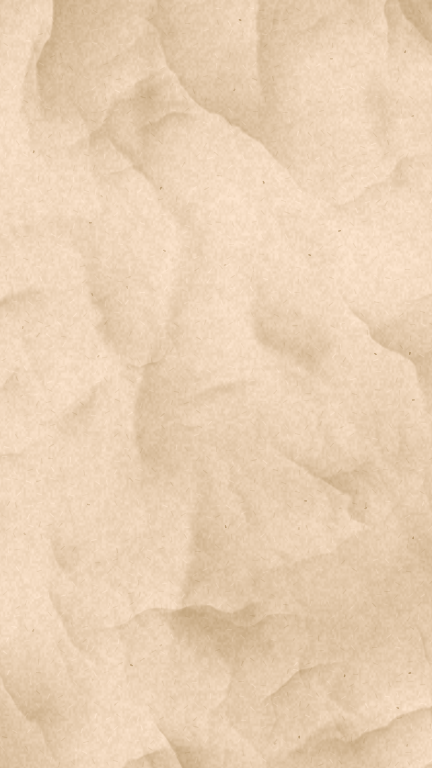
A WebGL 2 fragment shader for this texture:

```glsl
#version 300 es
precision highp float;
// Crumpled kraft paper: crisp one-sided folds, pulp grain and sparse flecks.

uniform vec2 u_resolution;
out vec4 fragColor;

// Lengths are fractions of the canvas width.
const vec3 SHADE_COLOR = vec3(0.780, 0.665, 0.515);
const vec3 LIGHT_COLOR = vec3(0.968, 0.872, 0.775);
const float BASE_TONE = 0.87;
const float BROAD_CONTRAST = 1.05;
const float GRAIN_CONTRAST = 0.37;
const vec4 FOLD_CELLS = vec4(0.46, 0.33, 0.21, 0.11);
const vec4 FOLD_CONTRAST = vec4(0.76, 0.46, 0.50, 0.26);
const float FIBRE_CELL = 0.026;
const float FIBRE_CONTRAST = 0.45;
const float SPECK_CELL = 0.080;
const float SPECK_CONTRAST = 0.9;

float hash(vec2 p) {
  vec3 q = fract(p.xyx * vec3(0.1031, 0.1030, 0.0973));
  q += dot(q, q.yzx + 33.33);
  return fract((q.x + q.y) * q.z);
}

vec2 hash2(vec2 p) {
  return vec2(hash(p + 17.3), hash(p + 71.9));
}

float noise(vec2 p) {
  vec2 i = floor(p), f = fract(p);
  f = f * f * (3.0 - 2.0 * f);
  float low = mix(hash(i), hash(i + vec2(1, 0)), f.x);
  float high = mix(hash(i + vec2(0, 1)), hash(i + vec2(1, 1)), f.x);
  return mix(low, high, f.y);
}

float fbm(vec2 p) {
  float sum = 0.0, weight = 0.53;
  for (int i = 0; i < 4; i++) {
    sum += weight * noise(p);
    p = mat2(1.6, 1.2, -1.2, 1.6) * p + 9.7;
    weight *= 0.5;
  }
  return sum;
}

vec2 jitter(vec2 p) {
  return vec2(noise(p + 3.1), noise(p + 47.2)) - 0.5;
}

// Bends straight folds into uneven, kinked ones.
vec2 crumple(vec2 p) {
  return p + 0.09 * jitter(p * 5.0) + 0.030 * jitter(p * 17.0)
           + 0.010 * jitter(p * 43.0);
}

// Folds in one size: crisp lit edge on one side, fading shadow on the other.
float folds(vec2 p, float cellSize, float seed) {
  vec2 g = p / cellSize, cell = floor(g);
  float tone = 0.0;
  for (int y = -1; y <= 1; y++) {
    for (int x = -1; x <= 1; x++) {
      vec2 id = cell + vec2(x, y);
      vec2 key = id + seed;
      vec2 form = hash2(key + 23.0);
      float turn = hash(key + 5.0);
      float angle = hash(key) < 0.3 ? mix(0.15, 0.60, turn) : mix(1.40, 2.40, turn);
      vec2 along = vec2(cos(angle), sin(angle));
      vec2 offset = g - id - hash2(key);
      float u = dot(offset, along);
      float v = dot(offset, vec2(along.y, -along.x));

      float reach = u / mix(0.45, 0.90, form.x);
      float taper = max(0.0, 1.0 - reach * reach);
      float strength = taper * mix(0.15, 1.0, form.y * form.y);
      float blur = hash(key + 37.0);
      float softness = 0.004 / cellSize + 0.08 * blur * blur;
      float side = smoothstep(-softness, softness, v);
      float spread = mix(0.09, 0.32, form.x) * (0.4 + 0.6 * taper);
      float fade = 1.0 - smoothstep(0.45, 0.90, abs(v));
      float shadow = side * exp(-max(v, 0.0) / spread) * fade;
      float glint = (1.0 - side) * exp(min(v, 0.0) / 0.08) * fade;
      float core = taper * exp(-abs(v) * cellSize / 0.006) * (1.0 - blur);
      tone += strength * (0.45 * glint - shadow - 0.40 * core);
    }
  }
  return tone;
}

// One short rounded stroke per cell; returns its coverage and a random value.
vec2 fleck(vec2 p, float cellSize, float halfLength, float radius) {
  vec2 id = floor(p / cellSize);
  vec2 center = (id + 0.25 + 0.5 * hash2(id)) * cellSize;
  float angle = 6.2832 * hash(id + 11.0);
  vec2 direction = vec2(cos(angle), sin(angle));
  vec2 q = p - center;
  q -= direction * clamp(dot(q, direction), -halfLength, halfLength);
  float pixel = 1.0 / u_resolution.x;
  float cover = 1.0 - smoothstep(radius - 0.5 * pixel, radius + 0.5 * pixel, length(q));
  return vec2(cover, hash(id + 53.0));
}

void main() {
  vec2 p = gl_FragCoord.xy / u_resolution.x;
  vec2 bent = crumple(p);

  // Broad undulation and folds
  float tone = BASE_TONE + BROAD_CONTRAST * (fbm(bent * 2.6 + 4.0) - 0.5);
  for (int i = 0; i < 4; i++) {
    float layer = float(i);
    tone += FOLD_CONTRAST[i] * folds(bent + 3.7 * layer, FOLD_CELLS[i], 3.0 + 26.0 * layer);
  }
  tone = min(tone, 0.84 + 0.45 * (tone - 0.84));
  tone = max(tone, 0.25 + 0.45 * (tone - 0.25));

  // Pulp grain and fibres
  float grain = 0.65 * noise(p * vec2(210.0, 170.0)) + 0.35 * noise(p * 80.0 + 31.0);
  tone += GRAIN_CONTRAST * (grain - 0.5);
  vec2 fibre = fleck(p, FIBRE_CELL, 0.005, 0.0013);
  tone += FIBRE_CONTRAST * fibre.x * (fibre.y - 0.55);

  // Sparse dark specks
  vec2 speck = fleck(p + 2.7, SPECK_CELL, 0.0015, 0.0018);
  tone -= SPECK_CONTRAST * speck.x * smoothstep(0.78, 1.0, speck.y);

  fragColor = vec4(mix(SHADE_COLOR, LIGHT_COLOR, clamp(tone, -0.8, 1.10)), 1.0);
}
```
